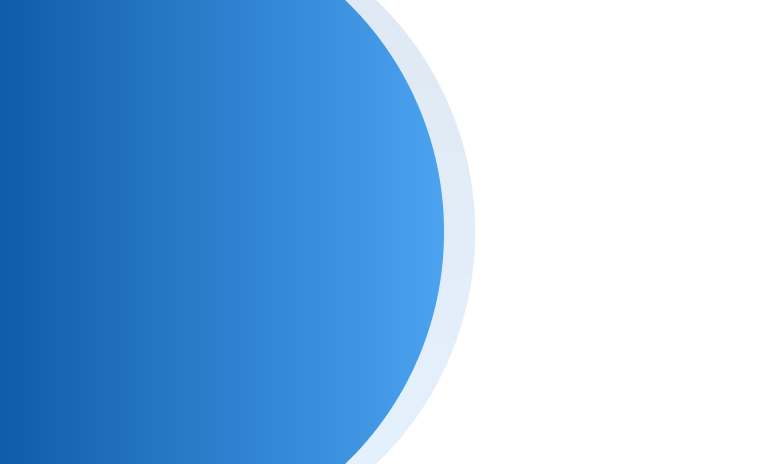
Write a Shadertoy shader that draws this background.

```glsl
// Large blue gradient disc entering from the left, with a pale offset rim on white.

const vec3 WHITE      = vec3(1.0);
const vec3 DEEP_BLUE  = vec3(0.058, 0.362, 0.665);
const vec3 SKY_BLUE   = vec3(0.295, 0.637, 0.940);
const vec3 RIM_TOP    = vec3(0.873, 0.914, 0.955);
const vec3 RIM_BOTTOM = vec3(0.894, 0.943, 0.990);

// Signed distance to a circle, negative inside.
float circle(vec2 p, vec2 center, float radius) {
    return length(p - center) - radius;
}

// Antialiased coverage of a signed distance.
float coverage(float dist, float pixel) {
    return clamp(0.5 - dist / pixel, 0.0, 1.0);
}

void mainImage(out vec4 fragColor, in vec2 fragCoord) {
    // Canvas units: height is 1, and the layout scales with the aspect ratio.
    float pixel = 1.0 / iResolution.y;
    vec2 p = fragCoord * pixel;

    float radius = 0.693;
    vec2 discCenter = vec2(0.264, 0.5);
    vec2 rimCenter = discCenter + vec2(0.067, 0.0);

    // Pale rim: the same disc shifted right, shaded vertically.
    vec3 rimColor = mix(RIM_BOTTOM, RIM_TOP, p.y);
    vec3 color = mix(WHITE, rimColor, coverage(circle(p, rimCenter, radius), pixel));

    // Blue disc, shaded from the canvas edge to its rightmost point.
    float across = clamp(p.x / (discCenter.x + radius), 0.0, 1.0);
    vec3 discColor = mix(DEEP_BLUE, SKY_BLUE, across);
    color = mix(color, discColor, coverage(circle(p, discCenter, radius), pixel));

    fragColor = vec4(color, 1.0);
}
```
